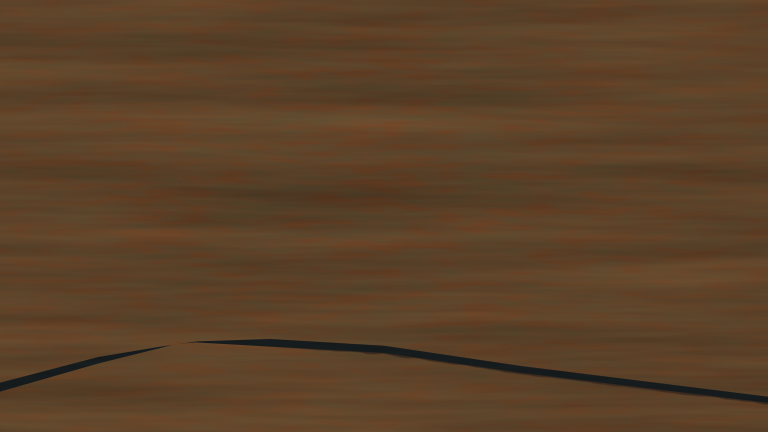
Give the GLSL for this texture, as a Shadertoy shader.

```glsl
// Horizontal brown wood grain crossed by a thin, dark, pinched crack.
// Stretched gradient noise makes the fibres and colour flecks; soft ellipses place
// broad tonal streaks, and a varying-width polyline cuts the crack.

const vec3 WOOD = vec3(0.365, 0.260, 0.160);
const vec3 RUST = vec3(0.405, 0.235, 0.125);
const vec3 OLIVE = vec3(0.335, 0.275, 0.175);
const vec3 CRACK = vec3(0.085, 0.108, 0.115);
const vec3 LIP = vec3(0.205, 0.145, 0.110);
const float BAND_CONTRAST = 0.17;
const float FIBRE_CONTRAST = 0.15;
const float FLECK_AMOUNT = 0.65;
const float LIP_WIDTH = 0.0045;

// Crack knots: x, y and half thickness, in canvas heights.
const int KNOTS = 8;
const vec3 CRACK_PATH[KNOTS] = vec3[KNOTS](
    vec3(-0.01, 0.101, 0.0105), vec3(0.227, 0.166, 0.0075),
    vec3(0.405, 0.203, 0.0002), vec3(0.455, 0.2085, 0.0012),
    vec3(0.625, 0.2065, 0.0088), vec3(0.891, 0.191, 0.0082),
    vec3(1.204, 0.145, 0.0078), vec3(1.790, 0.073, 0.0070));

// Tonal streaks: centre x, centre y, half length and brightness change.
const int STREAKS = 10;
const vec4 STREAK[STREAKS] = vec4[STREAKS](
    vec4(0.25, 0.835, 0.70, 0.09), vec4(0.25, 0.655, 0.45, 0.07),
    vec4(1.50, 0.940, 0.50, 0.06), vec4(0.40, 0.330, 0.60, 0.06),
    vec4(1.05, 0.785, 0.45, -0.10), vec4(0.20, 0.615, 0.45, -0.10),
    vec4(0.92, 0.565, 0.45, -0.11), vec4(0.53, 0.480, 0.40, -0.12),
    vec4(1.60, 0.600, 0.40, -0.08), vec4(0.50, 0.920, 0.70, -0.06));

vec2 gradientAt(ivec2 cell) {
    uint h = uint(cell.x) * 1597334677u ^ uint(cell.y) * 3812015801u;
    h = (h ^ (h >> 15)) * 2246822519u;
    h ^= h >> 13;
    float angle = float(h & 65535u) * 6.28319 / 65536.0;
    return vec2(cos(angle), sin(angle));
}

float gradientNoise(vec2 p) {
    ivec2 i = ivec2(floor(p));
    vec2 f = fract(p);
    vec2 u = f * f * f * (f * (f * 6.0 - 15.0) + 10.0);
    float a = dot(gradientAt(i), f);
    float b = dot(gradientAt(i + ivec2(1, 0)), f - vec2(1, 0));
    float c = dot(gradientAt(i + ivec2(0, 1)), f - vec2(0, 1));
    float d = dot(gradientAt(i + ivec2(1, 1)), f - vec2(1, 1));
    return mix(mix(a, b, u.x), mix(c, d, u.x), u.y);
}

// Sum of stretched octaves; fibres narrow faster than they shorten.
float fibres(vec2 p) {
    float sum = 0.0, weight = 0.5;
    vec2 scale = vec2(1.6, 32.0);
    for (int i = 0; i < 4; i++) {
        sum += weight * gradientNoise(p * scale + float(i) * 17.3);
        scale *= vec2(1.7, 1.6);
        weight *= 0.8;
    }
    return sum;
}

vec3 wood(vec2 p) {
    p.y += 0.006 * gradientNoise(p * vec2(1.5, 3.0));
    float tone = 1.0;
    for (int i = 0; i < STREAKS; i++) {
        vec2 d = (p - STREAK[i].xy) / vec2(STREAK[i].z, 0.024);
        tone += STREAK[i].w * exp(-dot(d, d));
    }
    tone += BAND_CONTRAST * gradientNoise(p * vec2(0.9, 16.0) + 5.0);
    tone += FIBRE_CONTRAST * fibres(p);

    // Short rust and olive flecks, strongest around the middle.
    float fleck = gradientNoise(p * vec2(14.0, 75.0) + 31.0)
                + gradientNoise(p * vec2(4.0, 38.0) + 73.0);
    vec2 q = (p - vec2(0.85, 0.56)) / vec2(0.85, 0.42);
    float amount = FLECK_AMOUNT * mix(0.45, 1.0, exp(-dot(q, q)));
    vec3 colour = mix(WOOD, RUST, amount * smoothstep(0.05, 0.5, fleck));
    colour = mix(colour, OLIVE, amount * smoothstep(0.05, 0.5, -fleck));
    return colour * tone;
}

// Returns signed height above the crack's centre, and its half thickness.
vec2 crackProfile(vec2 p) {
    vec3 knot = CRACK_PATH[0];
    vec2 slope = vec2(0.0);
    for (int i = 0; i < KNOTS - 1; i++) {
        vec3 a = CRACK_PATH[i], b = CRACK_PATH[i + 1];
        if (p.x >= a.x) {
            knot = mix(a, b, (p.x - a.x) / (b.x - a.x));
            slope = b.xy - a.xy;
        }
    }
    float foreshorten = slope.x / max(length(slope), 1e-4);
    return vec2(p.y - knot.y, knot.z) * foreshorten;
}

void mainImage(out vec4 fragColor, in vec2 fragCoord) {
    vec2 p = fragCoord / iResolution.y;
    float pixel = 1.0 / iResolution.y;
    vec3 colour = wood(p);

    // Brown broken lip along the lower right edge, then the dark gap.
    vec2 crack = crackProfile(p);
    float rough = 0.7 + 0.8 * gradientNoise(vec2(p.x * 28.0, 2.5));
    float lipWidth = LIP_WIDTH * rough * smoothstep(0.55, 0.9, p.x);
    float lip = abs(crack.x + 0.5 * lipWidth) - crack.y - 0.5 * lipWidth;
    float lipMask = smoothstep(pixel, -pixel, lip) * smoothstep(0.5, 0.8, p.x);
    colour = mix(colour, LIP, 0.85 * lipMask);

    float gap = abs(crack.x) - crack.y;
    float gapMask = clamp(0.5 - gap / pixel, 0.0, 1.0);
    gapMask *= smoothstep(0.0, 0.0015, crack.y);
    float shade = 1.0 + 0.15 * gradientNoise(p * vec2(12.0, 90.0));
    colour = mix(colour, CRACK * shade, gapMask);

    fragColor = vec4(colour, 1.0);
}
```
